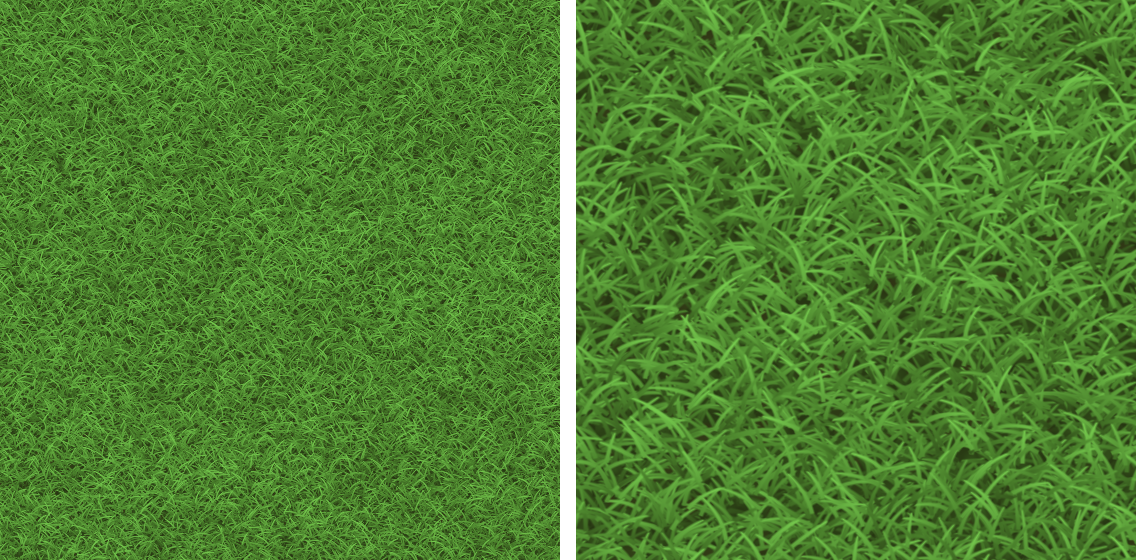
Left, the full canvas; right, a detail of the centre.
A three.js fragment shader for this texture:

```glsl
varying vec2 vUv;

const int LAYERS = 18;
const float CELL = 0.02;
const float BLADE_HALF_WIDTH = 0.0012;
const float EDGE_SOFTNESS = 0.0009;

const vec3 SHADOW_GREEN = vec3(0.15, 0.21, 0.07);
const vec3 MID_GREEN = vec3(0.285, 0.495, 0.165);
const vec3 LIGHT_GREEN = vec3(0.43, 0.74, 0.28);
const vec3 SOIL_BROWN = vec3(0.20, 0.19, 0.08);

float hash(vec2 p) {
  return fract(sin(dot(p, vec2(127.1, 311.7))) * 43758.5453);
}

vec4 hash4(vec2 p) {
  float s = dot(p, vec2(127.1, 311.7));
  return fract(sin(vec4(s, s + 1.7, s + 3.1, s + 4.6)) * vec4(43758.5453, 22578.146, 19642.349, 35791.273));
}

float valueNoise(vec2 p) {
  vec2 i = floor(p);
  vec2 f = fract(p);
  f = f * f * (3.0 - 2.0 * f);
  float low = mix(hash(i), hash(i + vec2(1.0, 0.0)), f.x);
  float high = mix(hash(i + vec2(0.0, 1.0)), hash(i + vec2(1.0, 1.0)), f.x);
  return mix(low, high, f.y);
}

// Shadow to highlight ramp, tone 0 to 1
vec3 grassColor(float tone) {
  tone = clamp(tone, 0.0, 1.1);
  vec3 dark = mix(SHADOW_GREEN, MID_GREEN, min(tone * 2.0, 1.0));
  return mix(dark, LIGHT_GREEN, max(tone * 2.0 - 1.0, 0.0));
}

// Curved tapering blade: x is its coverage, y runs 0 to 1 from root to tip
vec2 blade(vec2 p, float lean, float bend, float bladeLength) {
  vec2 axis = vec2(sin(lean), cos(lean));
  float along = dot(p, axis) / bladeLength + 0.5;
  float across = dot(p, vec2(axis.y, -axis.x));
  float t = clamp(along, 0.0, 1.0);
  float curve = bend * bladeLength * (t * t - 0.33);
  float slope = 2.0 * bend * t;
  float dist = abs(across - curve) / sqrt(1.0 + slope * slope);
  float halfWidth = BLADE_HALF_WIDTH * mix(1.1, 0.4, t * t);
  float side = 1.0 - smoothstep(halfWidth - EDGE_SOFTNESS, halfWidth + EDGE_SOFTNESS, dist);
  float ends = smoothstep(0.0, 0.06, along) * (1.0 - smoothstep(0.92, 1.0, along));
  return vec2(side * ends, t);
}

// Draws one scattered layer of blades over the color below
vec3 bladeLayer(vec3 color, vec2 uv, float layer, float depth, float patchTone) {
  vec2 shift = vec2(hash(vec2(layer, 3.7)), hash(vec2(layer, 8.2)));
  vec2 grid = uv / CELL + shift;
  vec2 home = floor(grid);
  for (int j = 1; j >= -1; j--) {
    for (int i = -1; i <= 1; i++) {
      vec2 cell = home + vec2(float(i), float(j));
      vec2 seed = cell + layer * vec2(17.3, 9.1);
      vec4 place = hash4(seed);
      vec4 look = hash4(seed + 51.9);
      float lean = (place.z * 2.0 - 1.0) * 1.15;
      float bend = sign(lean) * mix(0.05, 0.6, place.w);
      float bladeLength = mix(0.018, 0.03, look.x);
      vec2 offset = (grid - cell - place.xy) * CELL;
      vec2 shape = blade(offset, lean, bend, bladeLength);
      float tone = 0.18 + 0.6 * depth + 0.55 * (look.y - 0.5) + 0.35 * (shape.y - 0.5);
      color = mix(color, grassColor(tone + patchTone), shape.x);
    }
  }
  return color;
}

void main() {
  // Broad, faint patches of lighter and darker turf
  float patchTone = 0.1 * (valueNoise(vUv * 11.0) - 0.5) + 0.1 * (valueNoise(vUv * 27.0 + 5.0) - 0.5);

  // Shaded ground between the blades
  float soil = smoothstep(0.6, 0.9, valueNoise(vUv * 90.0));
  vec3 color = mix(grassColor(0.16 * valueNoise(vUv * 160.0)), SOIL_BROWN, 0.6 * soil);

  // Blades from the deepest to the topmost
  for (int n = 0; n < LAYERS; n++) {
    float layer = float(n);
    color = bladeLayer(color, vUv, layer, layer / float(LAYERS - 1), patchTone);
  }

  gl_FragColor = vec4(color, 1.0);
}
```
